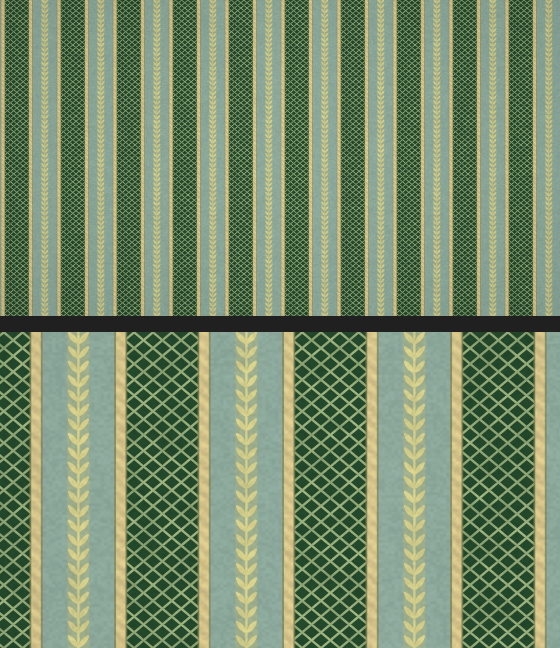
Top: the whole. Bottom: its middle third, enlarged.
A Shadertoy shader for this pattern:

```glsl
// Woven striped fabric: green lattice bands, gold cords and leafy vines on blue-grey.

const float STRIPES = 10.0;                  // repeats across the canvas
const float BAND_CENTRE = 0.30;
const float VINE_CENTRE = 0.80;
const float BAND_HALF = 0.216;
const float CORD_HALF = 0.032;
const vec2 DIAMOND = vec2(0.112, 0.094);     // lattice cell, in stripe repeats
const float LEAF_PITCH = 0.086;

const vec3 BLUE = vec3(0.53, 0.64, 0.59);
const vec3 GREEN = vec3(0.13, 0.27, 0.16);
const vec3 THREAD = vec3(0.63, 0.70, 0.50);
const vec3 GOLD = vec3(0.84, 0.77, 0.54);
const vec3 SHADE = vec3(0.50, 0.50, 0.30);
const vec3 LEAF = vec3(0.82, 0.79, 0.52);

float hash(vec2 p) {
    p = fract(p * vec2(0.1031, 0.1137));
    p += dot(p, p.yx + 33.3);
    return fract((p.x + p.y) * p.x * 17.0);
}

float noise(vec2 p) {
    vec2 i = floor(p), f = fract(p);
    f = f * f * (3.0 - 2.0 * f);
    return mix(mix(hash(i), hash(i + vec2(1, 0)), f.x),
               mix(hash(i + vec2(0, 1)), hash(i + vec2(1, 1)), f.x), f.y);
}

// Coverage of a shape from its signed distance
float fill(float d, float aa) {
    return 1.0 - smoothstep(-aa, aa, d);
}

// Signed offset to the nearest repeat of a stripe
float repeatOffset(float x, float centre) {
    return fract(x - centre + 0.5) - 0.5;
}

// Distance to two crossing families of slanted threads
float latticeDistance(vec2 p, vec2 cell) {
    vec2 q = p / cell;
    vec2 d = abs(fract(vec2(q.x + q.y, q.x - q.y)) - 0.5);
    return min(d.x, d.y) / length(1.0 / cell);
}

// Tapered leaf running from a to b
float leafDistance(vec2 p, vec2 a, vec2 b, float width) {
    vec2 axis = b - a;
    float t = clamp(dot(p - a, axis) / dot(axis, axis), 0.0, 1.0);
    return length(p - a - axis * t) - width * (0.45 + 0.55 * sin(3.14 * t));
}

// Mirrored leaves rising from a central stem
float vineDistance(vec2 p, float pitch) {
    float y = mod(p.y, pitch);
    float d = 1.0;
    for (int k = -1; k <= 1; k++) {
        vec2 local = vec2(abs(p.x), y - float(k) * pitch);
        d = min(d, leafDistance(local, vec2(0.008, 0.0), vec2(0.056, 0.058), 0.016));
    }
    return min(d, abs(p.x) - 0.007);
}

void mainImage(out vec4 fragColor, in vec2 fragCoord) {
    vec2 p = fragCoord / iResolution.x * STRIPES;
    vec2 uv = fragCoord / iResolution.xy;
    float aa = 0.6 * STRIPES / iResolution.x;
    float bandX = repeatOffset(p.x, BAND_CENTRE);
    float vineX = repeatOffset(p.x, VINE_CENTRE);
    float wear = noise(p * vec2(9.0, 14.0));

    // Ground cloth with a soft warm strip under the vine
    vec3 colour = BLUE;
    colour = mix(colour, vec3(0.60, 0.66, 0.53), fill(abs(vineX) - 0.066, aa));

    // Vine
    float vine = vineDistance(vec2(vineX, p.y), LEAF_PITCH);
    colour = mix(colour, LEAF, fill(vine, aa) * (0.85 + 0.15 * wear));

    // Dark band and its lattice
    float band = fill(abs(bandX) - BAND_HALF, aa);
    float thread = fill(latticeDistance(vec2(bandX, p.y), DIAMOND) - 0.007, aa);
    vec3 bandColour = mix(GREEN, THREAD, thread * (0.75 + 0.2 * wear));
    colour = mix(colour, bandColour, band);

    // Gold cords with shaded edges
    float cord = abs(abs(bandX) - BAND_HALF - CORD_HALF);
    colour = mix(colour, SHADE, 0.7 * fill(cord - CORD_HALF - 0.007, aa));
    float twist = 0.96 + 0.04 * sin(p.y * 75.0 + bandX * 60.0);
    colour = mix(colour, GOLD * twist, fill(cord - CORD_HALF + 0.004, aa));

    // Weave grain, slight change between repeats, gentle light falloff
    float grain = noise(p * vec2(52.0, 60.0)) - 0.5;
    float tint = hash(vec2(floor(p.x - BAND_CENTRE + 0.5), 7.0)) - 0.5;
    colour *= 1.0 + 0.08 * grain + 0.02 * tint + 0.03 * (wear - 0.5);
    vec2 edge = uv - 0.5;
    colour *= 1.03 - 0.16 * dot(edge, edge);
    fragColor = vec4(colour, 1.0);
}
```
